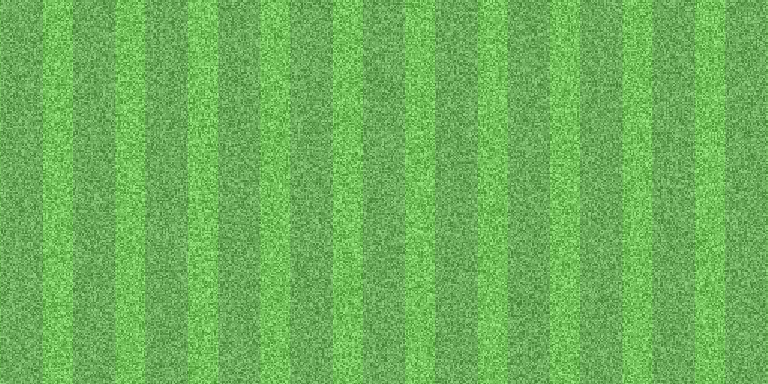
This texture is drawn by a WebGL 1 fragment shader. Its source:

```glsl
precision highp float;
// Mown lawn: ten bright vertical stripes on darker turf, covered in coarse speckled grain.

uniform vec2 u_resolution;

// Random unit gradient for a lattice point
vec2 gradientAt(vec2 cell) {
  vec3 h = fract(vec3(cell.xyx) * vec3(0.1031, 0.1030, 0.0973));
  h += dot(h, h.yzx + 33.33);
  float angle = 6.28319 * fract((h.x + h.y) * h.z);
  return vec2(cos(angle), sin(angle));
}

float gradientNoise(vec2 p) {
  vec2 cell = floor(p);
  vec2 f = p - cell;
  vec2 blend = f * f * f * (f * (f * 6.0 - 15.0) + 10.0);
  float a = dot(gradientAt(cell), f);
  float b = dot(gradientAt(cell + vec2(1.0, 0.0)), f - vec2(1.0, 0.0));
  float c = dot(gradientAt(cell + vec2(0.0, 1.0)), f - vec2(0.0, 1.0));
  float d = dot(gradientAt(cell + 1.0), f - 1.0);
  return mix(mix(a, b, blend.x), mix(c, d, blend.x), blend.y);
}

void main() {
  // Canvas units: height is 1
  vec2 p = gl_FragCoord.xy / u_resolution.y;

  // Distance from the nearest bright stripe's centre, in stripe periods
  float fromCentre = abs(fract(p.x * 5.301 - 0.301) - 0.5);
  float softness = 0.4 * 5.301 / u_resolution.y;
  float bright = 1.0 - smoothstep(0.206 - softness, 0.206 + softness, fromCentre);

  // One independent grain value per blade: sampled far enough apart to share no gradients
  vec2 blade = floor(p * 256.0);
  float grain = gradientNoise(blade * 2.0 + vec2(0.5, 0.0));

  // Turf colour, with slightly stronger grain on the bright stripes
  vec3 turf = mix(vec3(0.418, 0.664, 0.349), vec3(0.447, 0.752, 0.348), bright);
  turf += grain * mix(0.32, 0.35, bright);

  gl_FragColor = vec4(turf, 1.0);
}
```
